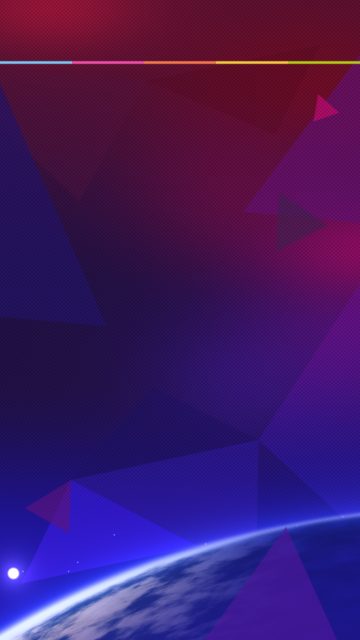
Reproduce this background procedurally as a Shadertoy shader.

```glsl
// Dusk gradient of crimson to blue with glassy triangles, a colour stripe and a planet rim.
#define STRIPE_Y 0.9023
#define STRIPE_HALF 0.0021
#define WEAVE_PITCH 0.0059
#define WEAVE_DEPTH 0.22
#define PLANET_CENTER vec2(0.733, -1.214)
#define PLANET_RADIUS 1.42
#define FLARE_POS vec2(0.021, 0.104)

float hash(vec2 p) {
    p = fract(p * vec2(0.1031, 0.1137));
    p += dot(p, p.yx + 33.33);
    return fract((p.x + p.y) * p.x * 17.0);
}

float noise(vec2 p) {
    vec2 i = floor(p), f = fract(p);
    f = f * f * (3.0 - 2.0 * f);
    return mix(mix(hash(i), hash(i + vec2(1, 0)), f.x),
               mix(hash(i + vec2(0, 1)), hash(i + vec2(1, 1)), f.x), f.y);
}

float fbm(vec2 p) {
    float sum = 0.0, amp = 0.5;
    for (int i = 0; i < 5; i++) {
        sum += amp * noise(p);
        p = mat2(1.6, 1.2, -1.2, 1.6) * p + 7.3;
        amp *= 0.5;
    }
    return sum;
}

// Signed distance to the line a-b, positive on its left
float side(vec2 p, vec2 a, vec2 b) {
    vec2 d = normalize(b - a);
    return d.x * (p.y - a.y) - d.y * (p.x - a.x);
}

// Smooth triangle coverage for either winding
float tri(vec2 p, vec2 a, vec2 b, vec2 c) {
    float w = sign(side(c, a, b));
    float d = w * min(w * side(p, a, b), 1e3);
    d = min(w * d, min(w * side(p, b, c), w * side(p, c, a)));
    float px = 1.0 / iResolution.y;
    return smoothstep(-px, px, d);
}

float glow(vec2 p, vec2 center, vec2 radius) {
    vec2 q = (p - center) / radius;
    return exp(-dot(q, q));
}

vec3 backdrop(vec2 p) {
    vec3 c = mix(vec3(0.12, 0.08, 0.64), vec3(0.14, 0.07, 0.29), smoothstep(0.12, 0.42, p.y));
    c = mix(c, vec3(0.37, 0.07, 0.21), smoothstep(0.52, 0.96, p.y + 0.12 * (p.x - 0.25)));
    c = mix(c, vec3(0.49, 0.05, 0.14), 0.8 * glow(p, vec2(0.47, 0.86), vec2(0.20, 0.12)));
    c = mix(c, vec3(0.43, 0.06, 0.29), 0.8 * glow(p, vec2(0.37, 0.71), vec2(0.16, 0.12)));
    c = mix(c, vec3(0.22, 0.10, 0.56), 0.8 * glow(p, vec2(0.40, 0.40), vec2(0.17, 0.11)));
    c = mix(c, vec3(0.37, 0.08, 0.56), 0.7 * glow(p, vec2(0.54, 0.48), vec2(0.17, 0.10)));
    c = mix(c, vec3(0.62, 0.05, 0.42), 0.9 * glow(p, vec2(0.58, 0.61), vec2(0.17, 0.08)));
    return mix(c, vec3(0.66, 0.09, 0.24), 0.9 * glow(p, vec2(0.08, 0.99), vec2(0.15, 0.07)));
}

vec3 facets(vec3 c, vec2 p) {
    vec2 apex = vec2(0.111, 0.25), knee = vec2(0.404, 0.3125);
    // Dim folds in the red and the blue
    c = mix(c, vec3(0.36, 0.08, 0.27), 0.35 * tri(p, vec2(0.229, 0.874), vec2(0.124, 0.685), vec2(-0.1, 0.9)));
    c = mix(c, vec3(0.36, 0.04, 0.13), 0.35 * tri(p, vec2(0.229, 0.874), vec2(0.43, 0.79), vec2(0.5, 0.93)));
    c = mix(c, vec3(0.12, 0.07, 0.42), 0.45 * tri(p, apex, knee, vec2(0.24, 0.395)));
    // Large side panels
    c = mix(c, vec3(0.15, 0.08, 0.44), 0.7 * tri(p, vec2(0.0, 0.87), vec2(0.167, 0.49), vec2(-0.01, 0.506)));
    c = mix(c, vec3(0.42, 0.07, 0.48), 0.7 * tri(p, vec2(0.38, 0.669), vec2(0.57, 0.925), vec2(0.57, 0.651)));
    vec3 panel = mix(vec3(0.17, 0.10, 0.66), vec3(0.43, 0.07, 0.58), smoothstep(0.24, 0.5, p.y));
    c = mix(c, panel, 0.65 * tri(p, vec2(0.58, 0.584), knee, vec2(0.58, 0.15)));
    c = mix(c, vec3(0.19, 0.10, 0.66), 0.6 * tri(p, apex, knee, vec2(0.40, 0.1)));
    // Small and bright shards
    c = mix(c, vec3(0.21, 0.10, 0.84), 0.8 * tri(p, apex, vec2(0.033, 0.088), vec2(0.309, 0.147)));
    c = mix(c, vec3(0.36, 0.08, 0.52), 0.7 * tri(p, apex, vec2(0.039, 0.206), vec2(0.108, 0.167)));
    c = mix(c, vec3(0.29, 0.13, 0.34), 0.7 * tri(p, vec2(0.436, 0.70), vec2(0.512, 0.648), vec2(0.431, 0.607)));
    return mix(c, vec3(0.74, 0.05, 0.43), 0.9 * tri(p, vec2(0.497, 0.853), vec2(0.530, 0.824), vec2(0.490, 0.810)));
}

vec3 planet(vec3 c, vec2 p) {
    float h = length(p - PLANET_CENTER) - PLANET_RADIUS;
    float day = 1.0 - smoothstep(0.05, 0.5, p.x);
    // Cloudy ground, stretched along the rim
    float cloud = fbm(vec2(p.x * 22.0, h * 75.0));
    vec3 ground = mix(vec3(0.09, 0.10, 0.48), vec3(0.17, 0.30, 0.58), day);
    ground = mix(ground, vec3(0.80, 0.74, 0.76), day * smoothstep(0.35, 0.7, cloud + 0.3 * exp(h / 0.02)));
    ground *= 0.7 + 0.6 * cloud;
    ground = mix(vec3(0.11, 0.08, 0.55), ground, exp(min(h, 0.0) / 0.11));
    c = mix(c, ground, smoothstep(0.002, -0.004, h));
    // Air glow, thick outside on the lit side
    float reach = h > 0.0 ? 0.022 : 0.012;
    c += vec3(0.10, 0.24, 0.62) * (0.5 + 0.5 * day) * exp(-abs(h) / reach);
    return mix(c, vec3(0.90, 0.95, 1.0), mix(0.3, 1.0, day) * exp(-pow(abs(h) / mix(0.004, 0.009, day), 2.0)));
}

void mainImage(out vec4 fragColor, in vec2 fragCoord) {
    vec2 p = fragCoord / iResolution.y;
    float px = 1.0 / iResolution.y;
    vec3 c = facets(backdrop(p), p);

    // Sparse stars low in the sky
    vec2 cell = floor(p * 70.0);
    float star = step(0.965, hash(cell + 5.0)) * smoothstep(0.16, 0.0, length(fract(p * 70.0) - 0.5));
    c += 0.3 * star * smoothstep(0.25, 0.16, p.y);

    c = planet(c, p);
    c = mix(c, vec3(0.31, 0.09, 0.61), 0.65 * tri(p, vec2(0.447, 0.177), vec2(0.319, -0.001), vec2(0.527, -0.001)));

    // Fine woven dots
    vec2 weave = cos(6.28318 * p / WEAVE_PITCH);
    c *= 1.0 - WEAVE_DEPTH * (0.5 + 0.5 * weave.x * weave.y) * smoothstep(0.12, 0.3, p.y);

    // Flare beside the rim
    float r = length(p - FLARE_POS);
    c += vec3(0.45, 0.38, 0.75) * exp(-r / 0.016) + smoothstep(0.011, 0.005, r);

    // Stripe of five hues
    float band = floor(p.x / (iResolution.x * px) * 5.0);
    vec3 hue = band < 1.0 ? vec3(0.48, 0.78, 0.95) : band < 2.0 ? vec3(0.93, 0.32, 0.66)
             : band < 3.0 ? vec3(0.95, 0.48, 0.30) : band < 4.0 ? vec3(0.95, 0.80, 0.25) : vec3(0.70, 0.80, 0.10);
    c = mix(c, hue, smoothstep(px, -px, abs(p.y - STRIPE_Y) - STRIPE_HALF));
    fragColor = vec4(clamp(c, 0.0, 1.0), 1.0);
}
```
